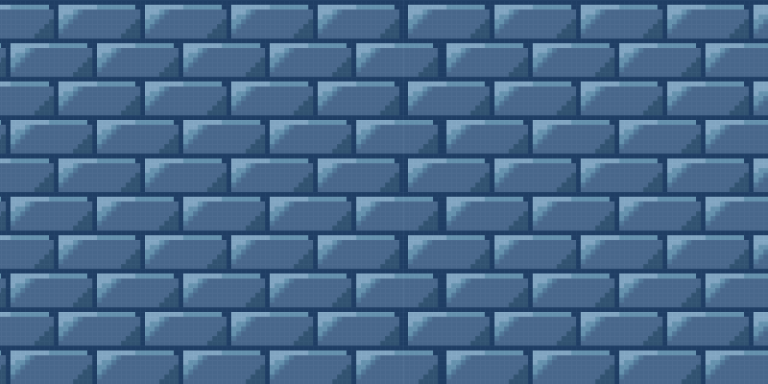
A WebGL 1 fragment shader for this texture:

```glsl
precision mediump float;

uniform vec2 u_resolution;

// Layout, measured in square blocks
const float BLOCKS_HIGH = 80.0;
const vec2 PITCH = vec2(18.0, 8.0);     // brick plus mortar
const vec2 BRICK = vec2(17.0, 7.0);     // brick alone
const float TOP_MARGIN = 1.0;
const float ROW_START = 2.2;
const float ROW_SHIFT = 8.0;            // alternate rows move left
const float JOIN = 90.0;                // after five bricks the wall restarts
const float JOIN_GAP = 0.8;             // extra mortar at the restart
const float SEAM_X = 84.0;
const float SEAM_WIDTH = 0.2;
const float SEAM_LIGHT = 0.035;
const float GRID_WIDTH = 0.2;
const float GRID_LIGHT = 0.018;
const int SAMPLES = 4;                  // per axis, for smooth edges

// Palette
const vec3 MORTAR = vec3(0.13, 0.25, 0.40);
const vec3 FACE = vec3(0.29, 0.41, 0.55);
const vec3 SHADOW = vec3(0.20, 0.33, 0.45);
const vec3 BEVEL = vec3(0.32, 0.47, 0.60);
const vec3 RIM = vec3(0.40, 0.57, 0.68);
const vec3 SHINE = vec3(0.51, 0.65, 0.76);

// Colour of one block; the cell counts right and down from the brick's top left
vec3 blockColor(vec2 cell) {
    bool gap = cell.x >= BRICK.x || cell.y >= BRICK.y;
    bool notch = cell.y < 0.5 && cell.x > BRICK.x - 1.5;
    if (gap || notch) return MORTAR;

    // Lit top edge
    if (cell.y < 0.5) return cell.x < 7.5 ? SHINE : RIM;

    // Stepped light at the upper left, stepped shade at the lower right
    float diagonal = cell.x + cell.y;
    if (diagonal + cell.y < 4.5) return SHINE;
    if (diagonal < 4.5) return RIM;
    if (diagonal < 5.5) return BEVEL;
    if (diagonal > 18.5) return SHADOW;
    return FACE;
}

// Wall colour at p, in blocks from the top left
vec3 wallColor(vec2 p) {
    float y = p.y - TOP_MARGIN;
    float row = floor(y / PITCH.y);
    float x = p.x - ROW_START;
    if (mod(row, 2.0) < 0.5) x += ROW_SHIFT;

    // Widen the mortar where the wall restarts
    if (x > JOIN) x = max(JOIN - 0.01, x - JOIN_GAP);

    vec2 local = mod(vec2(x, y), PITCH);
    vec3 color = blockColor(floor(local));

    // Faint grid between blocks, and the vertical seam
    vec2 line = step(fract(local), vec2(GRID_WIDTH));
    color += GRID_LIGHT * (max(line.x, line.y) - 0.36);
    color += SEAM_LIGHT * step(abs(p.x - SEAM_X), 0.5 * SEAM_WIDTH);
    return color;
}

void main() {
    float blocksPerPixel = BLOCKS_HIGH / u_resolution.y;
    vec3 total = vec3(0.0);

    // Average a small grid of samples inside each pixel
    for (int j = 0; j < SAMPLES; j++) {
        for (int i = 0; i < SAMPLES; i++) {
            vec2 offset = (vec2(float(i), float(j)) + 0.5) / float(SAMPLES) - 0.5;
            vec2 p = (gl_FragCoord.xy + offset) * blocksPerPixel;
            total += wallColor(vec2(p.x, BLOCKS_HIGH - p.y));
        }
    }
    gl_FragColor = vec4(total / float(SAMPLES * SAMPLES), 1.0);
}
```
